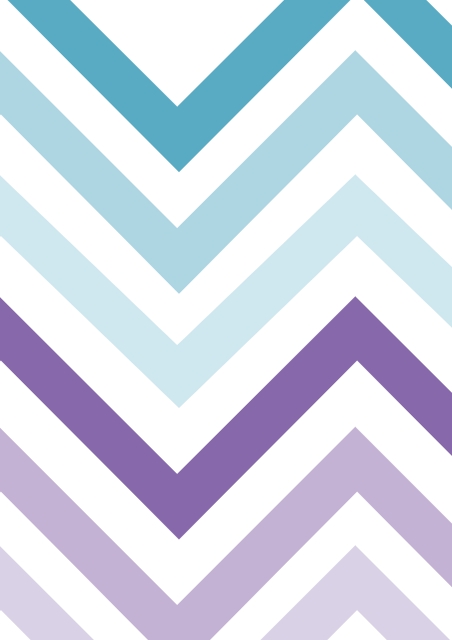
This pattern is drawn by a WebGL 2 fragment shader. Its source:

```glsl
#version 300 es
precision highp float;
// Broad chevron bands on white, fading from teal to pale blue, then purple to lilac.

#define PERIOD 0.788        // chevron period, share of canvas width
#define BAND_COUNT 6
#define BAND_HEIGHT 0.1003  // vertical thickness at a peak, share of canvas height
#define EDGE_SHIFT 0.002    // sideways offset of upper and lower edges
#define LOWER_GROWTH 1.008  // lower edge zigzags slightly deeper than the upper

uniform vec2 u_resolution;
out vec4 fragColor;

const vec3 WHITE = vec3(1.0);

// Peak depth below the top of the canvas, zigzag depth, relative thickness
const vec3 BANDS[BAND_COUNT] = vec3[](
    vec3(-0.1107, 0.2773, 1.00),
    vec3( 0.0785, 0.2780, 1.00),
    vec3( 0.2725, 0.2667, 0.96),
    vec3( 0.4630, 0.2775, 1.00),
    vec3( 0.6668, 0.2785, 1.01),
    vec3( 0.8520, 0.2780, 1.01));

const vec3 COLORS[BAND_COUNT] = vec3[](
    vec3(0.35, 0.67, 0.77),   // teal
    vec3(0.68, 0.835, 0.886), // sky
    vec3(0.81, 0.906, 0.933), // ice
    vec3(0.53, 0.41, 0.67),   // purple
    vec3(0.77, 0.70, 0.83),   // lilac
    vec3(0.85, 0.82, 0.90));  // pale lilac

// Triangle wave: 0 at a peak, 1 at a valley
float zigzag(float x) {
    return 1.0 - abs(2.0 * fract(x / PERIOD) - 1.0);
}

// Antialiased step across an edge, from a signed vertical distance
float coverage(float d, float slope) {
    float footprint = length(vec2(slope / u_resolution.x, 1.0 / u_resolution.y));
    return clamp(d / footprint + 0.5, 0.0, 1.0);
}

void main() {
    vec2 uv = gl_FragCoord.xy / u_resolution;
    float depth = 1.0 - uv.y;
    float upperWave = zigzag(uv.x + EDGE_SHIFT);
    float lowerWave = zigzag(uv.x - EDGE_SHIFT);

    vec3 color = WHITE;
    for (int i = 0; i < BAND_COUNT; i++) {
        vec3 band = BANDS[i];
        float slope = 2.0 * band.y / PERIOD;
        float upper = band.x + band.y * upperWave;
        float lower = band.x + BAND_HEIGHT * band.z + band.y * LOWER_GROWTH * lowerWave;
        float inside = coverage(depth - upper, slope) * coverage(lower - depth, slope);
        color = mix(color, COLORS[i], inside);
    }
    fragColor = vec4(color, 1.0);
}
```
